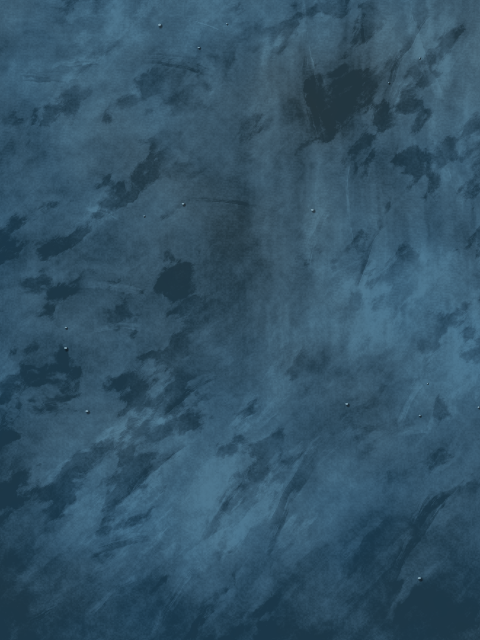
Give the GLSL for this texture, as a Shadertoy shader.

```glsl
// Weathered blue plaster backdrop with trowel strokes, dark scuffs, scrapes and tiny chips.

const vec3 DEEP_BLUE  = vec3(0.115, 0.215, 0.275);
const vec3 SLATE_BLUE = vec3(0.215, 0.335, 0.415);
const vec3 PALE_BLUE  = vec3(0.310, 0.465, 0.555);
const vec3 WARM_GREY  = vec3(0.022, -0.004, -0.026);
const vec3 CHIP_COLOR = vec3(0.55, 0.68, 0.74);
const float CLOUD_GAIN  = 0.80;
const float STREAK_GAIN = 0.62;
const float SCUFF_DEPTH = 0.36;
const float SCRAPE_GAIN = 0.24;
const float GRAIN_GAIN  = 0.13;
const int STROKES = 34;
const int CHIPS = 16;

float hash(vec2 p) {
    return fract(sin(dot(p, vec2(127.1, 311.7))) * 43758.5453);
}

float noise(vec2 p) {
    vec2 i = floor(p), f = fract(p);
    f = f * f * (3.0 - 2.0 * f);
    return mix(mix(hash(i), hash(i + vec2(1, 0)), f.x),
               mix(hash(i + vec2(0, 1)), hash(i + vec2(1, 1)), f.x), f.y);
}

// Fractal noise centred on zero
float fbm(vec2 p) {
    float sum = 0.0, amp = 0.5;
    for (int i = 0; i < 6; i++) {
        sum += amp * (noise(p) - 0.5);
        p = mat2(1.6, 1.2, -1.2, 1.6) * p + 17.3;
        amp *= 0.56;
    }
    return sum;
}

// Directional noise: octaves keep their stretch instead of rotating
float streaks(vec2 p) {
    return 0.5 * noise(p) + 0.3 * noise(p * 2.1 + 5.7) + 0.2 * noise(p * 4.3 + 9.1) - 0.5;
}

vec2 turn(vec2 p, float a) {
    float c = cos(a), s = sin(a);
    return vec2(c * p.x + s * p.y, c * p.y - s * p.x);
}

float blob(vec2 p, vec2 center, vec2 size) {
    vec2 d = (p - center) / size;
    return exp(-dot(d, d));
}

// One ragged trowel mark: crisp along one side, fading to the other
float trowelMark(vec2 q, vec2 halfSize, float rough, float seed) {
    q.y += 0.12 * q.x * q.x / halfSize.x + rough * 0.012;
    float ends = 1.0 - smoothstep(0.55, 1.0, abs(q.x) / halfSize.x + rough * 0.8);
    float across = q.y / halfSize.y;
    float body = smoothstep(-1.0, -0.78, across) * (1.0 - smoothstep(-0.3, 1.0, across));
    float wear = smoothstep(-0.3, 0.15, streaks(vec2(q.x * 12.0, q.y * 150.0) + seed) + rough);
    return ends * body * wear;
}

void mainImage(out vec4 fragColor, in vec2 fragCoord) {
    vec2 p = fragCoord / iResolution.x;
    float height = iResolution.y / iResolution.x;
    vec2 uv = vec2(p.x, p.y / height);
    vec2 warp = vec2(fbm(p * 3.0 + 2.0), fbm(p * 3.0 + 31.0));
    vec2 w = p + 0.10 * warp;
    vec2 v = uv + 0.16 * warp;
    float rough = fbm(p * 24.0 + 8.0);

    // Broad light and shade
    float center = blob(v, vec2(0.50, 0.60), vec2(0.24, 0.20));
    float upper  = blob(v, vec2(0.62, 0.88), vec2(0.20, 0.07));
    float lower  = blob(v, vec2(0.50, 0.25), vec2(0.38, 0.13));
    float tone = 0.53 + CLOUD_GAIN * fbm(w * 2.6 + 4.0) + 0.45 * fbm(w * 9.0);
    tone += 0.16 * blob(v, vec2(0.05, 0.88), vec2(0.28, 0.25));
    tone += 0.10 * blob(v, vec2(0.82, 0.50), vec2(0.25, 0.25)) + 0.08 * lower;
    tone -= 0.22 * center + 0.25 * upper + 0.20 * (1.0 - smoothstep(0.02, 0.20, v.y));

    // Brushed streaks: upright at right, level at left, slanted low down
    float upright = smoothstep(0.35, 0.55, v.x) * smoothstep(0.36, 0.5, v.y);
    float level = (1.0 - smoothstep(0.15, 0.4, v.x)) * smoothstep(0.25, 0.4, v.y);
    tone += STREAK_GAIN * upright * streaks(w * vec2(27.0, 4.0));
    tone += STREAK_GAIN * 0.65 * level * streaks(turn(w, 0.08) * vec2(4.0, 24.0));
    tone += STREAK_GAIN * 0.4 * (1.0 - upright) * streaks(turn(w, 0.9) * vec2(6.0, 25.0));

    // Flaked dark scuffs and pale dry scrapes
    float patches = smoothstep(-0.08, 0.14, fbm(p * 4.2 + 51.0) + 0.14 * lower + 0.05 * center - 0.02);
    float flakes = fbm(turn(w, 0.7) * vec2(13.0, 22.0) + 3.0);
    float scuff = smoothstep(0.02, 0.16, flakes) * patches;
    float dry = smoothstep(0.07, 0.20, fbm(turn(w, 0.85) * vec2(9.0, 30.0) + 70.0));
    tone += SCRAPE_GAIN * dry * (0.35 + 0.65 * lower) - SCUFF_DEPTH * scuff;

    // Scattered trowel marks following the local brushing direction
    for (int i = 0; i < STROKES; i++) {
        float k = float(i);
        vec2 c = vec2(hash(vec2(k, 1.0)), hash(vec2(k, 2.0)));
        float angle = c.y < 0.42 ? 0.75 : (c.x > 0.45 ? 1.5 : 0.15);
        angle += 1.0 * (hash(vec2(k, 3.0)) - 0.5);
        vec2 halfSize = vec2(mix(0.04, 0.15, hash(vec2(k, 4.0))), mix(0.004, 0.022, hash(vec2(k, 5.0))));
        float mark = trowelMark(turn(p - c * vec2(1.0, height), angle), halfSize, rough, k * 7.0);
        tone += mark * (hash(vec2(k, 6.0)) < 0.5 ? -0.26 : 0.20);
    }

    // Fine plaster tooth
    tone += GRAIN_GAIN * (noise(p * 330.0) - 0.5) + 0.22 * fbm(p * 75.0);

    // Pigment ramp, greyer where the paint is worn
    tone = clamp(tone, 0.0, 1.0);
    vec3 color = mix(DEEP_BLUE, SLATE_BLUE, smoothstep(0.0, 0.55, tone));
    color = mix(color, PALE_BLUE, smoothstep(0.4, 1.0, tone));
    float worn = 0.6 * center + 0.9 * upper + 0.45 * smoothstep(0.35, 0.9, v.y) * v.x;
    color += WARM_GREY * (worn + 1.5 * fbm(w * 4.0 + 90.0) - 0.25);

    // Tiny chips with a shadow beside each
    for (int i = 0; i < CHIPS; i++) {
        vec2 c = vec2(hash(vec2(float(i), 11.0)), hash(vec2(float(i), 12.0)) * height);
        float r = mix(0.0012, 0.0034, hash(vec2(float(i), 13.0)));
        vec2 d = p - c + 0.004 * rough;
        color *= 1.0 - 0.45 * (1.0 - smoothstep(r * 0.5, r * 2.0, length(d + vec2(-r, r))));
        color = mix(color, CHIP_COLOR, 0.8 * (1.0 - smoothstep(r * 0.4, r * 1.2, length(d * vec2(0.8, 1.2)))));
    }
    fragColor = vec4(color, 1.0);
}
```
